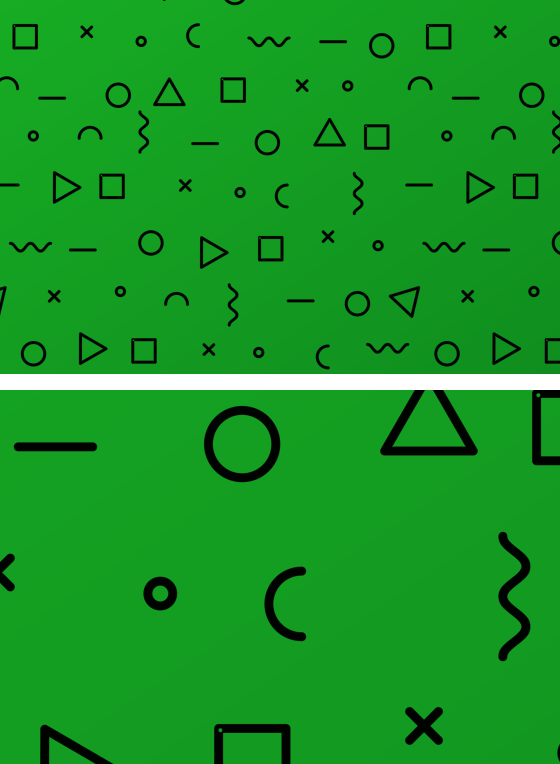
Top, the full canvas; bottom, a detail of the centre.
Write a Shadertoy shader that draws this pattern.

```glsl
// Scattered black line shapes on a diagonal green gradient, in a tile that repeats sideways.

const float CELLS_ACROSS = 9.48;        // canvas width in cells
const vec2 CELL = vec2(1.0, 0.875);     // spacing of the scattered shapes
const vec2 TILE = vec2(7.0, 8.0);       // columns and rows before the scatter repeats
const vec2 JITTER = vec2(0.30, 0.32);   // full range of random offset
const float HALF_STROKE = 0.025;
const float PI = 3.14159265;
const vec3 LIGHT_GREEN = vec3(0.09, 0.675, 0.14);
const vec3 DEEP_GREEN = vec3(0.06, 0.555, 0.12);
const vec3 INK = vec3(0.0, 0.01, 0.0);

vec3 hash32(vec2 p) {
    vec3 q = fract(p.xyx * vec3(0.1031, 0.1030, 0.0973));
    q += dot(q, q.yxz + 33.33);
    return fract((q.xxy + q.yzz) * q.zyx);
}

vec2 turn(vec2 p, float angle) {
    float c = cos(angle), s = sin(angle);
    return mat2(c, -s, s, c) * p;
}

// Distances to the centre line of each stroke
float ring(vec2 p, float radius) {
    return abs(length(p) - radius);
}

float bar(vec2 p, float halfLength) {
    return length(vec2(max(abs(p.x) - halfLength, 0.0), p.y));
}

float cross45(vec2 p, float arm) {
    vec2 q = turn(p, PI / 4.0);
    return min(bar(q, arm), bar(q.yx, arm));
}

float square(vec2 p, float halfSide) {
    vec2 d = abs(p) - halfSide;
    return abs(length(max(d, 0.0)) + min(max(d.x, d.y), 0.0));
}

float triangle(vec2 p, float halfSide) {
    const float k = sqrt(3.0);
    p = vec2(abs(p.x) - halfSide, p.y + halfSide / k);
    if (p.x + k * p.y > 0.0) p = vec2(p.x - k * p.y, -k * p.x - p.y) / 2.0;
    p.x -= clamp(p.x, -2.0 * halfSide, 0.0);
    return length(p);
}

float halfRing(vec2 p, float radius) {
    return p.y > 0.0 ? ring(p, radius) : length(vec2(abs(p.x) - radius, p.y));
}

float wave(vec2 p, float halfLength, float amplitude) {
    float k = 2.0 * PI / halfLength;
    float x = clamp(p.x, -halfLength, halfLength);
    float slope = amplitude * k * sin(k * x);
    float rise = (p.y - amplitude * cos(k * x)) / sqrt(1.0 + slope * slope);
    return length(vec2(p.x - x, rise));
}

// Signed distance to the inked outline of one shape; pick in 0..1 chooses its turn
float motif(vec2 p, int kind, float pick) {
    float two = floor(pick * 2.0), three = floor(pick * 3.0);
    float d;
    if (kind == 0) d = ring(p, 0.19);
    else if (kind == 1) d = cross45(p, 0.115);
    else if (kind == 2) d = wave(turn(p, two * PI / 2.0), 0.34, 0.065);
    else if (kind == 3) d = triangle(turn(p, three * (0.37 + 0.15 * three)), 0.25);
    else if (kind == 4) d = ring(p, 0.07);
    else if (kind == 5) d = bar(turn(p, two * PI / 4.0), 0.21);
    else if (kind == 6) d = square(p, 0.19);
    else d = halfRing(turn(p, two * PI / 2.0), 0.185);
    d -= HALF_STROKE;
    // Tiny worn speck in the upper left corner of squares
    if (kind == 6) d = max(d, 0.011 - length(p - vec2(-0.18, 0.18)));
    return d;
}

// Nearest shape on a staggered, jittered grid
float scatter(vec2 p) {
    float nearest = 1.0;
    float baseRow = floor(p.y / CELL.y);
    for (int j = -1; j <= 1; j++) {
        float row = baseRow + float(j);
        float stagger = 0.5 * mod(row, 2.0);
        float baseColumn = floor(p.x / CELL.x - stagger);
        for (int i = -1; i <= 1; i++) {
            vec2 id = vec2(baseColumn + float(i), row);
            vec2 wrapped = mod(id, TILE);
            vec3 rnd = hash32(wrapped + 5.0);
            vec2 centre = (id + vec2(stagger, 0.0) + 0.5) * CELL + (rnd.xy - 0.5) * JITTER;
            int kind = int(mod(3.0 * wrapped.x + wrapped.y, 8.0));
            nearest = min(nearest, motif(p - centre, kind, rnd.z));
        }
    }
    return nearest;
}

void mainImage(out vec4 fragColor, in vec2 fragCoord) {
    vec2 uv = fragCoord / iResolution.xy;
    float pixel = CELLS_ACROSS / iResolution.x;
    float d = scatter(fragCoord * pixel);

    vec3 ground = mix(LIGHT_GREEN, DEEP_GREEN, 0.5 * (uv.x + 1.0 - uv.y));
    float ink = 1.0 - smoothstep(-0.75 * pixel, 0.75 * pixel, d);
    fragColor = vec4(mix(ground, INK, ink), 1.0);
}
```
